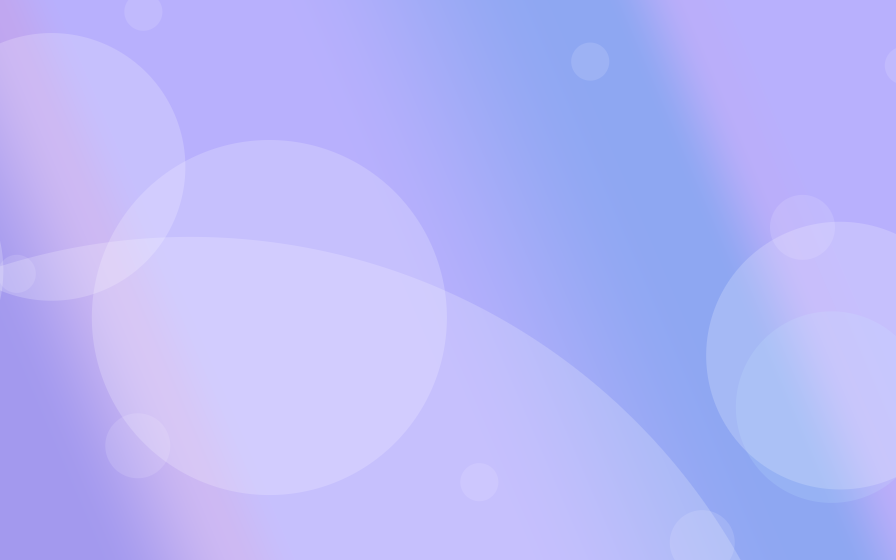
This background is drawn by a Shadertoy shader. Its source:

```glsl
// Soft lavender and blue diagonal gradient with translucent overlapping discs
const vec3 LAVENDER = vec3(0.722, 0.690, 0.992);
const vec3 BLUE = vec3(0.557, 0.655, 0.949);
const vec3 PINK = vec3(0.755, 0.655, 0.940);
const vec3 VIOLET = vec3(0.550, 0.502, 0.918);

// Colour across the slanted bands, from left to right
vec3 bandColor(float s) {
    vec3 color = mix(VIOLET, PINK, smoothstep(-0.25, 0.0, s));
    color = mix(color, LAVENDER, smoothstep(-0.01, 0.11, s));
    color = mix(color, BLUE, smoothstep(0.48, 1.01, s));
    color = mix(color, mix(LAVENDER, PINK, 0.25), smoothstep(1.08, 1.23, s));
    return mix(color, LAVENDER, smoothstep(1.22, 1.32, s));
}

// Coverage of a disc given as centre and radius, with a one-pixel soft rim
float discMask(vec2 p, vec3 disc) {
    float d = length(p - disc.xy) - disc.z;
    return clamp(0.5 - d * iResolution.y, 0.0, 1.0);
}

void mainImage(out vec4 fragColor, in vec2 fragCoord) {
    vec2 p = fragCoord / iResolution.y;
    p.x += 0.8 - 0.5 * iResolution.x / iResolution.y;

    // Tilted gradient
    vec3 color = bandColor(p.x - 0.43 * (1.0 - p.y));

    // Broad hill and large discs
    vec3 large[5] = vec3[5](
        vec3(0.340, -0.548, 1.125), vec3(0.092, 0.702, 0.239),
        vec3(0.481, 0.433, 0.317), vec3(1.500, 0.365, 0.239),
        vec3(-0.233, 0.517, 0.239));
    for (int i = 0; i < 5; i++) {
        color = mix(color, vec3(1.0), 0.2 * discMask(p, large[i]));
    }

    // Cool disc nested in the right-hand one
    color = mix(color, vec3(0.80, 0.95, 1.0), 0.15 * discMask(p, vec3(1.485, 0.273, 0.171)));

    // Small bubbles
    vec3 small[8] = vec3[8](
        vec3(0.256, 0.979, 0.034), vec3(1.054, 0.890, 0.034),
        vec3(1.614, 0.883, 0.034), vec3(0.030, 0.511, 0.034),
        vec3(0.856, 0.139, 0.034), vec3(1.433, 0.594, 0.058),
        vec3(0.246, 0.204, 0.058), vec3(1.254, 0.031, 0.058));
    for (int i = 0; i < 8; i++) {
        color = mix(color, vec3(0.97, 0.96, 1.0), 0.14 * discMask(p, small[i]));
    }

    fragColor = vec4(color, 1.0);
}
```
